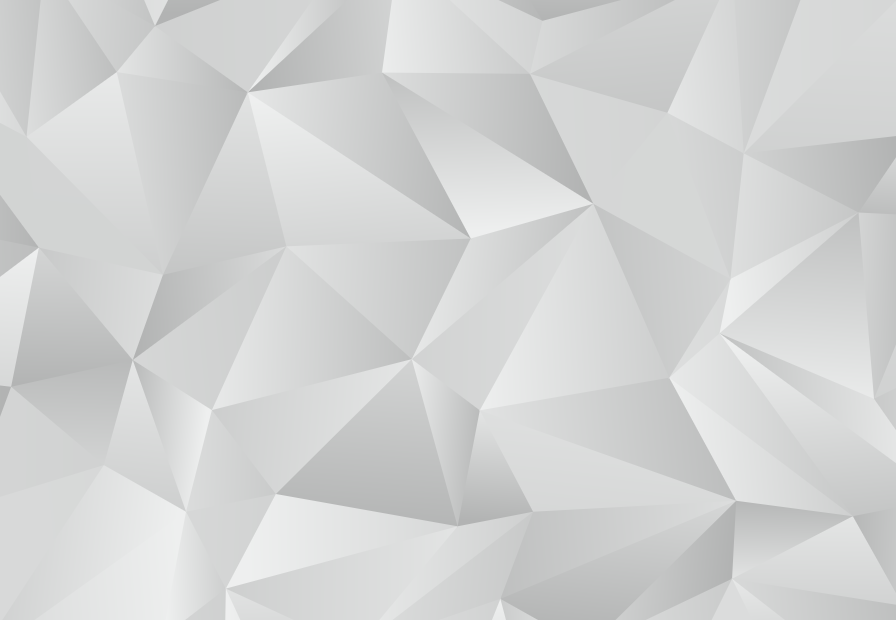
Reproduce this background procedurally as a Shadertoy shader.

```glsl
// Low-poly backdrop of pale grey triangles, each shaded by its own linear gradient

const float ROWS = 4.9;                       // lattice rows over the canvas height
const float JITTER = 0.36;                    // vertex displacement, in cells
const vec2 SEED = vec2(17.0, 43.0);
const vec2 LIGHT_RANGE = vec2(0.81, 0.955);   // bright end of a gradient
const vec2 DARK_RANGE = vec2(0.685, 0.86);    // dark end of a gradient
const vec2 TONE_LIMITS = vec2(0.70, 0.935);
const vec3 TINT = vec3(-0.003, 0.002, 0.001);
const float HORIZONTAL_SHARE = 0.66;          // gradients running across
const float LIGHT_FIRST_SHARE = 0.72;         // gradients bright at left or top
const float MAX_TILT = 0.12;                  // gradient deviation, radians

vec2 hash2(vec2 p) {
    vec3 q = fract(p.xyx * vec3(0.1031, 0.1030, 0.0973));
    q += dot(q, q.yzx + 33.33);
    return fract((q.xx + q.yz) * q.zy);
}

float cross2(vec2 a, vec2 b) {
    return a.x * b.y - a.y * b.x;
}

// Staggered, jittered lattice vertex
vec2 vertex(vec2 id) {
    vec2 offset = (hash2(id + SEED) - 0.5) * 2.0 * JITTER;
    return id + vec2(0.5 * mod(id.y, 2.0), 0.0) + offset;
}

float area(vec2 a, vec2 b, vec2 c) {
    return cross2(b - a, c - a);
}

// Signed distance to the line a-b, positive on its left
float edgeDistance(vec2 p, vec2 a, vec2 b) {
    return cross2(b - a, p - a) / max(length(b - a), 0.0001);
}

// Gradient stretched over the extent of the triangle
float facetTone(vec2 p, vec2 a, vec2 b, vec2 c, vec2 id) {
    vec2 ends = hash2(id + 71.3);
    vec2 pick = hash2(id + 137.9);
    float tilt = (hash2(id + 211.7).x - 0.5) * 2.0 * MAX_TILT;
    vec2 dir = vec2(cos(tilt), sin(tilt));
    if (pick.x > HORIZONTAL_SHARE) dir = vec2(dir.y, -dir.x);
    if (pick.y > LIGHT_FIRST_SHARE) dir = -dir;

    vec3 corners = vec3(dot(a, dir), dot(b, dir), dot(c, dir));
    float low = min(corners.x, min(corners.y, corners.z));
    float high = max(corners.x, max(corners.y, corners.z));
    float t = clamp((dot(p, dir) - low) / max(high - low, 0.0001), 0.0, 1.0);

    float light = mix(LIGHT_RANGE.x, LIGHT_RANGE.y, ends.x);
    float dark = mix(DARK_RANGE.x, DARK_RANGE.y, ends.y);
    return clamp(mix(light, dark, t), TONE_LIMITS.x, TONE_LIMITS.y);
}

// Adds a triangle as (tone * coverage, coverage)
void addFacet(inout vec2 sum, vec2 p, vec2 a, vec2 b, vec2 c, vec2 id, float pixel) {
    float inside = min(edgeDistance(p, a, b),
                   min(edgeDistance(p, b, c), edgeDistance(p, c, a)));
    float coverage = clamp(0.5 + inside / pixel, 0.0, 1.0);
    if (coverage > 0.0) sum += vec2(facetTone(p, a, b, c, id), 1.0) * coverage;
}

void mainImage(out vec4 fragColor, in vec2 fragCoord) {
    float pixel = ROWS / iResolution.y;
    vec2 p = fragCoord * pixel;
    vec2 home = floor(p);
    vec2 sum = vec2(0.0);

    for (int y = -1; y <= 1; y++) {
        for (int x = -2; x <= 1; x++) {
            vec2 cell = home + vec2(x, y);
            vec2 a = vertex(cell);
            vec2 b = vertex(cell + vec2(1.0, 0.0));
            vec2 c = vertex(cell + vec2(1.0, 1.0));
            vec2 d = vertex(cell + vec2(0.0, 1.0));
            vec2 firstId = cell + SEED;
            vec2 secondId = firstId + vec2(0.37, 57.0);

            // Split along the diagonal that avoids slivers
            if (min(area(a, b, c), area(a, c, d)) > min(area(a, b, d), area(b, c, d))) {
                addFacet(sum, p, a, b, c, firstId, pixel);
                addFacet(sum, p, a, c, d, secondId, pixel);
            } else {
                addFacet(sum, p, a, b, d, firstId, pixel);
                addFacet(sum, p, b, c, d, secondId, pixel);
            }
        }
    }

    float tone = sum.y > 0.0 ? sum.x / sum.y : 0.83;
    fragColor = vec4(vec3(tone) + TINT, 1.0);
}
```
